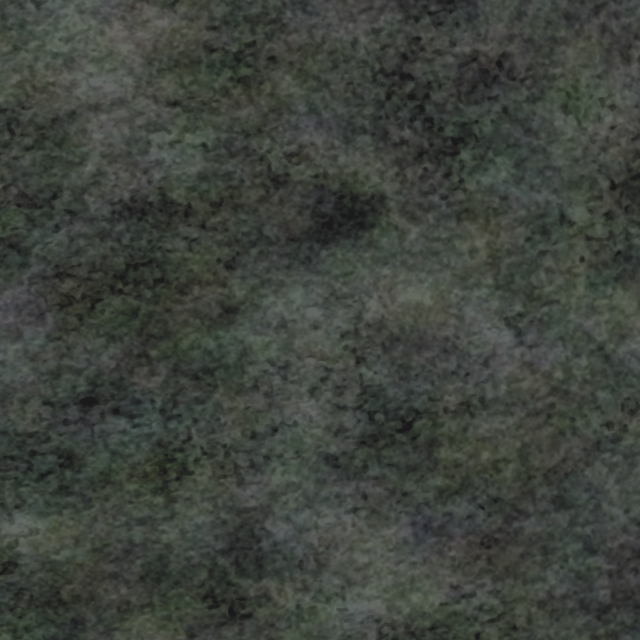
Reproduce this texture procedurally as a Shadertoy shader.

```glsl
float hash(vec2 cell) {
    vec3 q = fract(vec3(cell.xyx) * vec3(0.1031, 0.1030, 0.0973));
    q += dot(q, q.yzx + 33.33);
    return fract((q.x + q.y) * q.z);
}

float valueNoise(vec2 p) {
    vec2 cell = floor(p);
    vec2 f = fract(p);
    f = f * f * (3.0 - 2.0 * f);
    float low = mix(hash(cell), hash(cell + vec2(1, 0)), f.x);
    float high = mix(hash(cell + vec2(0, 1)), hash(cell + vec2(1, 1)), f.x);
    return mix(low, high, f.y);
}

// Layered noise, normalised and centred on zero
float fbm(vec2 p, int octaves, float gain) {
    float sum = 0.0, total = 0.0, amplitude = 1.0;
    for (int i = 0; i < octaves; i++) {
        sum += amplitude * (valueNoise(p) - 0.5);
        total += amplitude;
        amplitude *= gain;
        p = p * 2.03 + vec2(17.3, 41.7);
    }
    return sum / total;
}

void mainImage(out vec4 fragColor, in vec2 fragCoord) {
    vec2 uv = fragCoord / iResolution.y;

    // Slanted coordinates, steeper towards the top
    float angle = 0.12 + 0.2 * uv.y;
    float c = cos(angle), s = sin(angle);
    vec2 straight = mat2(c, -s, s, c) * uv + 3.0;

    // Ragged outlines for the clumps only
    vec2 warp = vec2(fbm(straight * 38.0, 3, 0.8), fbm(straight * 38.0 + 57.0, 3, 0.8));
    vec2 p = straight + warp * vec2(0.032, 0.02);

    // Broad clumps, then crisp fine grain
    float light = 0.256 + 0.36 * fbm(p * vec2(6.5, 12.0), 5, 0.72);
    vec2 grainPoint = straight + warp * 0.008;
    light += 0.065 * (valueNoise(grainPoint * vec2(64.0, 95.0)) - 0.5);
    light += 0.10 * (valueNoise(grainPoint * vec2(120.0, 165.0) + 9.0) - 0.5);
    light += 0.06 * (valueNoise(straight * vec2(190.0, 230.0) + 31.0) - 0.5);

    // Dark crevices gathered in loose groups
    float group = smoothstep(-0.05, 0.15, fbm(p * vec2(8.0, 13.0) + 71.0, 2, 0.6));
    float crevice = smoothstep(0.6, 0.88, valueNoise(grainPoint * vec2(85.0, 135.0) + 23.0));
    light -= 0.075 * group * crevice;
    light = clamp(light, 0.10, 0.39);

    // Mossy, ochre, bluish and mauve tints, fading in the shadows
    float moss = fbm(p * vec2(10.0, 16.0) + 113.0, 4, 0.75);
    float ochre = fbm(p * vec2(9.0, 14.0) + 191.0, 4, 0.75);
    vec3 tint = vec3(-0.007, 0.014, -0.013);
    tint += 0.075 * moss * vec3(-0.6, 0.6, -0.5);
    tint += 0.07 * ochre * vec3(0.5, 0.2, -1.0);
    float tintStrength = smoothstep(0.06, 0.25, light);
    vec3 shadowHue = vec3(0.002, -0.001, 0.005) * (1.0 - tintStrength);

    fragColor = vec4(light + tint * tintStrength + shadowHue, 1.0);
}
```
